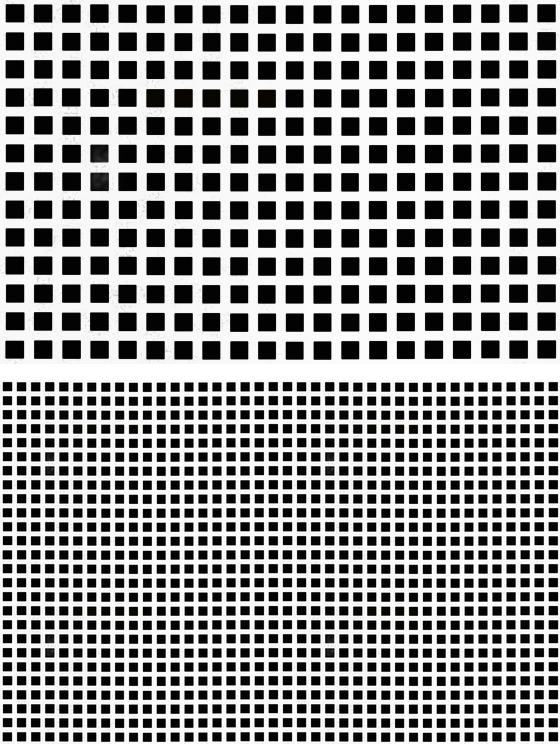
Top: one tile. Bottom: repeated 2 by 2.
Write a Shadertoy shader that draws this pattern.

```glsl
const float TAU = 6.2831853;
const vec2 GRID = vec2(20.0, 13.0);

vec2 hash2(vec2 cell) {
    uvec2 q = uvec2(ivec2(cell)) * uvec2(1597334673u, 3812015801u);
    uint n = (q.x ^ q.y) * 1597334673u;
    n = (n ^ (n >> 15)) * 2246822519u;
    n ^= n >> 13;
    return vec2(n & 65535u, n >> 16) / 65535.0;
}

float cornerSlope(vec2 corner, vec2 offset, vec2 period) {
    float angle = TAU * hash2(mod(corner, period)).x;
    return dot(vec2(cos(angle), sin(angle)), offset);
}

// Gradient noise that wraps after a whole number of lattice cells
float wrappedNoise(vec2 p, vec2 period) {
    vec2 i = floor(p), f = fract(p);
    vec2 u = f * f * f * (f * (f * 6.0 - 15.0) + 10.0);
    vec2 e = vec2(1.0, 0.0);
    float low = mix(cornerSlope(i, f, period),
                    cornerSlope(i + e.xy, f - e.xy, period), u.x);
    float high = mix(cornerSlope(i + e.yx, f - e.yx, period),
                     cornerSlope(i + e.xx, f - e.xx, period), u.x);
    return mix(low, high, u.y);
}

float roundedBox(vec2 p, vec2 halfSize, float radius) {
    vec2 d = abs(p) - halfSize + radius;
    return length(max(d, 0.0)) + min(max(d.x, d.y), 0.0) - radius;
}

// White painted bars with faint grime, heaviest on the left
vec3 paintedBars(vec2 p, vec2 uv) {
    float side = 0.5 + 0.5 * cos(TAU * (uv.x - 0.2));
    float patches = smoothstep(-0.1, 0.5, wrappedNoise(p, GRID));
    float grain = smoothstep(0.0, 0.55, wrappedNoise(p * 10.0, GRID * 10.0));
    float stain = wrappedNoise(p * 3.0, GRID * 3.0);
    float grime = side * patches * (0.16 * grain + 0.05 * max(stain, 0.0));
    return vec3(0.985) - grime - 0.012 * side;
}

// Near-black openings, with a warm row and one dim reflection
vec3 darkOpening(vec2 p, vec2 id) {
    vec3 color = vec3(0.006 + 0.006 * hash2(id + 40.0).x);
    float warm = step(4.5, id.x) * step(id.x, 9.5) * step(abs(id.y - 9.0), 0.5);
    color += warm * vec3(0.025, 0.015, 0.0);
    vec2 haze = (p - vec2(3.65, 7.2)) / vec2(0.3, 0.55);
    float reflection = exp(-dot(haze, haze));
    haze = (p - vec2(3.65, 6.5)) / vec2(0.45, 0.5);
    reflection += 0.5 * exp(-dot(haze, haze));
    return color + 0.2 * reflection * (0.8 + wrappedNoise(p * 4.0, GRID * 4.0));
}

void mainImage(out vec4 fragColor, in vec2 fragCoord) {
    vec2 uv = fragCoord / iResolution.xy;
    vec2 p = uv * GRID;
    vec2 id = floor(p);

    // Slight bow in the spacing and small differences between openings
    vec2 center = vec2(0.5) + 0.015 * (hash2(id) - 0.5);
    center.x += 0.03 * (1.0 + sin(TAU * (id.x + 0.5) / GRID.x));
    center.y += 0.02 * cos(TAU * (id.x + 0.5) / GRID.x);
    vec2 halfSize = vec2(0.325) + 0.012 * (hash2(id + 20.0) - 0.5);
    halfSize.x += 0.007 * cos(TAU * (id.x + 0.5) / GRID.x);

    float d = roundedBox(fract(p) - center, halfSize, 0.04);
    float soft = max(0.025, 0.7 * GRID.y / iResolution.y);
    float bar = smoothstep(-soft, soft, d);
    vec3 color = mix(darkOpening(p, id), paintedBars(p, uv), bar);
    fragColor = vec4(clamp(color, 0.0, 1.0), 1.0);
}
```
